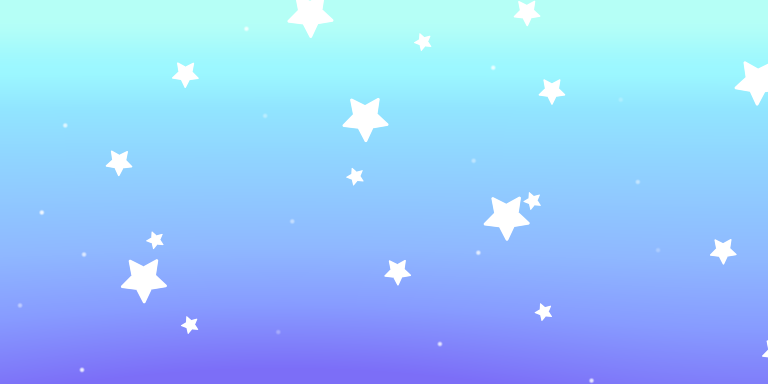
Reproduce this background procedurally as a WebGL 1 fragment shader.

```glsl
precision highp float;

uniform vec2 u_resolution;

// Lengths are fractions of the canvas height
const int BIG_STARS = 5;
const int MEDIUM_STARS = 7;
const int SMALL_STARS = 8;
const int STAR_COUNT = BIG_STARS + MEDIUM_STARS + SMALL_STARS;
const int SPECK_COUNT = 17;

const float BIG_RADIUS = 0.064;
const float MEDIUM_RADIUS = 0.037;
const float SMALL_RADIUS = 0.0245;
const float SPECK_RADIUS = 0.009;

const float TIP_LENGTH = 0.92;   // star shape, relative to its radius
const float NOTCH_LENGTH = 0.46;
const float ROUNDING = 0.06;
const float SMALL_TILT = 0.23;
const float LARGE_TILT = 0.03;
const float JITTER = 0.14;
const float SWELL = 0.055;

const vec2 SPREAD = vec2(0.7549, 0.5698); // low-discrepancy step
const vec2 STAR_SEED = vec2(0.42, 0.71);
const vec2 SPECK_SEED = vec2(0.06, 0.18);

const vec3 MINT = vec3(0.71, 1.0, 0.965);
const vec3 AQUA = vec3(0.61, 0.97, 1.0);
const vec3 CYAN = vec3(0.57, 0.90, 1.0);
const vec3 SKY = vec3(0.565, 0.83, 1.0);
const vec3 BLUE = vec3(0.56, 0.72, 1.0);
const vec3 PERIWINKLE = vec3(0.53, 0.61, 1.0);
const vec3 VIOLET = vec3(0.485, 0.43, 0.97);
const vec3 STAR_WHITE = vec3(1.0);

const float PI = 3.14159;

float hash(float n) {
  return fract(sin(n * 12.9898 + 4.1414) * 43758.5453);
}

// Vertical gradient, with its lower bands swelling upward left of centre
vec3 skyColor(vec2 uv) {
  float depth = 1.0 - uv.y;
  depth += SWELL * depth * depth * depth * cos(5.0 * (uv.x - 0.37));
  vec3 color = mix(MINT, AQUA, smoothstep(0.04, 0.19, depth));
  color = mix(color, CYAN, clamp((depth - 0.19) / 0.09, 0.0, 1.0));
  color = mix(color, SKY, clamp((depth - 0.28) / 0.14, 0.0, 1.0));
  color = mix(color, BLUE, clamp((depth - 0.42) / 0.24, 0.0, 1.0));
  color = mix(color, PERIWINKLE, clamp((depth - 0.66) / 0.16, 0.0, 1.0));
  return mix(color, VIOLET, clamp((depth - 0.82) / 0.19, 0.0, 1.0));
}

// Signed distance to a rounded five-pointed star with one tip down
float starDistance(vec2 p, float radius) {
  float sector = 2.0 * PI / 5.0;
  float angle = atan(p.x, -p.y + 1e-6);
  angle = abs(mod(angle + 0.5 * sector, sector) - 0.5 * sector);
  vec2 q = length(p) * vec2(cos(angle), sin(angle));

  vec2 tip = vec2(TIP_LENGTH * radius, 0.0);
  vec2 notch = NOTCH_LENGTH * radius * vec2(cos(PI / 5.0), sin(PI / 5.0));
  vec2 edge = notch - tip;
  vec2 w = q - tip;
  float along = clamp(dot(w, edge) / dot(edge, edge), 0.0, 1.0);
  float inside = sign(edge.x * w.y - edge.y * w.x);
  return -inside * length(w - along * edge) - ROUNDING * radius;
}

// Evenly spread positions, loosened by a random offset
vec2 scatter(float index, vec2 seed, float aspect) {
  vec2 offset = vec2(hash(index + seed.x), hash(index + 57.0 + seed.y)) - 0.5;
  vec2 place = fract(seed + index * SPREAD) + JITTER * offset;
  return place * vec2(aspect, 1.0);
}

vec2 rotate(vec2 p, float angle) {
  float c = cos(angle);
  float s = sin(angle);
  return vec2(c * p.x - s * p.y, s * p.x + c * p.y);
}

void main() {
  vec2 uv = gl_FragCoord.xy / u_resolution;
  float aspect = u_resolution.x / u_resolution.y;
  float pixel = 1.0 / u_resolution.y;
  vec2 p = uv * vec2(aspect, 1.0);
  vec3 color = skyColor(uv);

  // Soft specks of varying strength
  for (int i = 0; i < SPECK_COUNT; i++) {
    float index = float(i);
    float d = length(p - scatter(index, SPECK_SEED, aspect));
    float glow = 1.0 - smoothstep(0.15 * SPECK_RADIUS, SPECK_RADIUS, d);
    color = mix(color, STAR_WHITE, glow * mix(0.2, 0.85, hash(index + 31.0)));
  }

  // Solid stars in three sizes
  float nearest = 1.0;
  for (int i = 0; i < STAR_COUNT; i++) {
    float index = float(i);
    bool isSmall = i >= BIG_STARS + MEDIUM_STARS;
    float radius = i < BIG_STARS ? BIG_RADIUS : (isSmall ? SMALL_RADIUS : MEDIUM_RADIUS);
    float tilt = isSmall ? SMALL_TILT : LARGE_TILT * (2.0 * hash(index + 83.0) - 1.0);
    vec2 local = rotate(p - scatter(index, STAR_SEED, aspect), tilt);
    nearest = min(nearest, starDistance(local, radius));
  }
  float cover = 1.0 - smoothstep(-0.6 * pixel, 0.6 * pixel, nearest);
  gl_FragColor = vec4(mix(color, STAR_WHITE, cover), 1.0);
}
```
